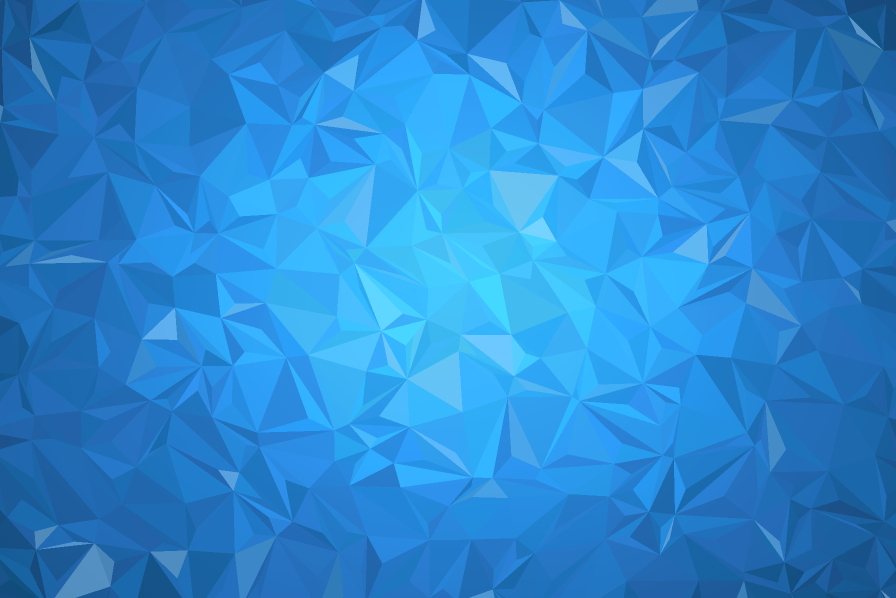
Reproduce this background procedurally as a WebGL 2 fragment shader.

```glsl
#version 300 es
precision highp float;

uniform vec2 u_resolution;
out vec4 fragColor;

#define ROWS 13.0
#define JITTER 0.44
#define SPLIT_CHANCE 0.48
#define GLOW_CENTER vec2(0.51, 0.535)
#define GLOW_STRETCH 1.2
#define GLOW_WOBBLE 0.05
#define TONE_SPREAD 0.17
#define LIGHT_SPREAD 0.13
#define PALE_CHANCE 0.05
#define SAMPLES 2

vec2 hash2(vec2 p) {
    vec3 q = fract(p.xyx * vec3(0.1031, 0.1030, 0.0973));
    q += dot(q, q.yzx + 33.33);
    return fract((q.xx + q.yz) * q.zy);
}

float gradientDot(vec2 cell, vec2 offset) {
    return dot(hash2(cell + 71.0) * 2.0 - 1.0, offset);
}

float gradientNoise(vec2 p) {
    vec2 i = floor(p), f = fract(p);
    vec2 u = f * f * (3.0 - 2.0 * f), e = vec2(1, 0);
    return mix(mix(gradientDot(i, f), gradientDot(i + e, f - e), u.x),
               mix(gradientDot(i + e.yx, f - e.yx), gradientDot(i + 1.0, f - 1.0), u.x), u.y);
}

// Twice the signed area of a triangle
float area(vec2 a, vec2 b, vec2 c) {
    vec2 u = b - a, v = c - a;
    return u.x * v.y - u.y * v.x;
}

bool inside(vec2 p, vec2 a, vec2 b, vec2 c) {
    return min(area(a, b, p), min(area(b, c, p), area(c, a, p))) >= 0.0;
}

vec2 meshVertex(vec2 id) {
    return id + (hash2(id + 19.0) * 2.0 - 1.0) * JITTER;
}

// Facet holding p: centroid in xy, random seed in zw
vec4 findFacet(vec2 p) {
    vec2 home = floor(p);
    for (int k = 0; k < 9; k++) {
        vec2 id = home + vec2(k % 3, k / 3) - 1.0;
        vec2 a = meshVertex(id), b = meshVertex(id + vec2(1, 0));
        vec2 c = meshVertex(id + 1.0), d = meshVertex(id + vec2(0, 1));

        // Cut each quad along its better balanced diagonal
        if (min(area(a, b, c), area(a, c, d)) < min(area(b, c, d), area(a, b, d))) {
            vec2 first = a;
            a = b; b = c; c = d; d = first;
        }
        bool lower = inside(p, a, b, c);
        if (!lower && !inside(p, a, c, d)) continue;
        if (!lower) { b = c; c = d; }
        vec2 seed = id * 5.0 + (lower ? 0.0 : 307.0);
        vec2 rnd = hash2(seed);

        // Some triangles split again into three slivers
        if (rnd.x < SPLIT_CHANCE) {
            vec2 w = 0.16 + 0.38 * hash2(seed + 41.0);
            vec2 hub = mix(a, mix(b, c, w.x + 0.15), w.y + 0.2);
            for (int s = 0; s < 3; s++) {
                if (inside(p, a, b, hub)) {
                    return vec4((a + b + hub) / 3.0, seed + float(s) + 1.0);
                }
                vec2 first = a;
                a = b; b = c; c = first;
            }
        }
        return vec4((a + b + c) / 3.0, seed);
    }
    return vec4(p, home);
}

// Blue ramp from the bright core to the dark corners
vec3 glowRamp(float r) {
    vec3 col = mix(vec3(0.26, 0.79, 1.00), vec3(0.19, 0.68, 0.99), smoothstep(0.04, 0.25, r));
    col = mix(col, vec3(0.16, 0.58, 0.92), smoothstep(0.24, 0.36, r));
    col = mix(col, vec3(0.14, 0.49, 0.80), smoothstep(0.35, 0.46, r));
    col = mix(col, vec3(0.12, 0.42, 0.70), smoothstep(0.45, 0.58, r));
    return mix(col, vec3(0.08, 0.31, 0.51), smoothstep(0.60, 0.82, r));
}

vec3 facetColor(vec2 p, vec2 center) {
    vec4 facet = findFacet(p * ROWS);
    vec2 spot = mix(facet.xy / ROWS, p, 0.25) - center;
    vec2 tone = hash2(facet.zw + 13.0) - 0.5;
    vec2 tint = hash2(facet.zw + 87.0);

    float r = length(spot / vec2(GLOW_STRETCH, 1.0));
    r += GLOW_WOBBLE * gradientNoise(spot * 4.0 + 9.0) + TONE_SPREAD * tone.x;
    vec3 col = glowRamp(max(r, 0.0)) * (1.0 + LIGHT_SPREAD * tone.y);
    col += vec3(0.04, -0.02, 0.0) * (tint.y - 0.4);

    // Pale facets gather just below the core
    vec2 below = spot - vec2(0.02, -0.13);
    float pale = PALE_CHANCE + 0.16 * exp(-dot(below, below) * 40.0);
    return mix(col, vec3(0.62, 0.84, 0.96), step(tint.x, pale) * mix(0.15, 0.5, tint.y));
}

void main() {
    vec2 center = GLOW_CENTER * vec2(u_resolution.x / u_resolution.y, 1.0);
    vec3 sum = vec3(0.0);

    // Grid of subsamples smooths the facet edges
    for (int k = 0; k < SAMPLES * SAMPLES; k++) {
        vec2 shift = (vec2(k % SAMPLES, k / SAMPLES) + 0.5) / float(SAMPLES) - 0.5;
        sum += facetColor((gl_FragCoord.xy + shift) / u_resolution.y, center);
    }
    fragColor = vec4(sum / float(SAMPLES * SAMPLES), 1.0);
}
```
